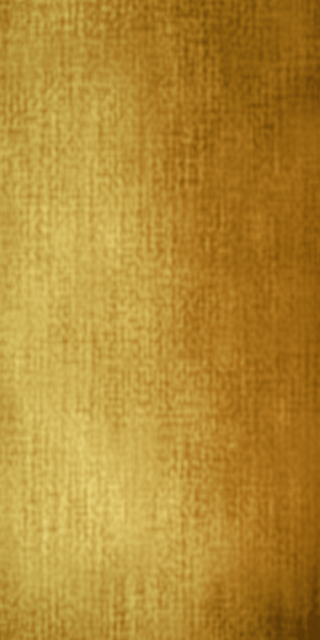
This texture is drawn by a Shadertoy shader. Its source:

```glsl
// Worn gold cloth: a soft diagonal sheen, bright at the lower left and brown
// at the right, broken up by fine upright threads, fainter cross threads and
// grain. All of it is layered gradient noise, coloured by one gold ramp.

const vec3 BROWN  = vec3(0.38, 0.23, 0.02);
const vec3 BRONZE = vec3(0.57, 0.38, 0.06);
const vec3 AMBER  = vec3(0.67, 0.46, 0.12);
const vec3 GOLD   = vec3(0.77, 0.63, 0.27);
const vec3 STRAW  = vec3(0.82, 0.70, 0.34);
const vec3 GLINT  = vec3(0.90, 0.81, 0.46);
const vec3 OLIVE_SHIFT = vec3(-0.020, 0.008, 0.008);

const vec2 WARP_SCALE  = vec2(60.0, 3.5);   // upright threads
const vec2 WEFT_SCALE  = vec2(7.0, 60.0);   // cross threads
const vec2 GRAIN_SCALE = vec2(60.0, 46.0);
const float THREAD_COUNT = 43.0;
const float WARP_GAIN   = 0.20;
const float WEFT_GAIN   = 0.10;
const float GRAIN_GAIN  = 0.23;
const float THREAD_GAIN = 0.018;
const float PATCH_GAIN  = 0.13;
const float TAU = 6.2831853;

// Unit gradient with a pseudo-random direction for each lattice cell
vec2 gradientAt(vec2 cell) {
    uvec2 q = uvec2(ivec2(cell) + 4096) * uvec2(1597u, 3812u);
    uint h = (q.x ^ (q.y * 2741u)) * 747796u;
    h = (h ^ (h >> 15u)) * 277803u;
    h ^= h >> 13u;
    float angle = TAU * float(h & 65535u) / 65536.0;
    return vec2(cos(angle), sin(angle));
}

float gradientNoise(vec2 p) {
    vec2 i = floor(p), f = p - i;
    vec2 w = f * f * f * (f * (f * 6.0 - 15.0) + 10.0);
    vec2 e = vec2(1.0, 0.0);
    float a = dot(gradientAt(i), f);
    float b = dot(gradientAt(i + e.xy), f - e.xy);
    float c = dot(gradientAt(i + e.yx), f - e.yx);
    float d = dot(gradientAt(i + e.xx), f - e.xx);
    return mix(mix(a, b, w.x), mix(c, d, w.x), w.y);
}

// Broad light over the cloth: dims to the right, the top and the lower edge
float sheen(vec2 uv, vec2 p) {
    float slant = uv.x + 0.22 * (uv.y - 0.35);
    float light = 0.79 - 0.49 * smoothstep(0.24, 0.95, slant);
    light -= 0.24 * smoothstep(0.62, 1.05, uv.y) * (1.0 - 0.5 * uv.x);
    light -= 0.28 * (1.0 - smoothstep(0.0, 0.16, uv.y)) * (1.0 - 0.5 * uv.x);
    light -= 0.10 * (1.0 - smoothstep(0.0, 0.10, uv.x));
    light -= 0.08 * smoothstep(0.92, 1.0, uv.x);
    vec2 glow = (uv - vec2(0.36, 0.22)) / vec2(0.30, 0.13);
    light += 0.12 * exp(-dot(glow, glow));
    light += PATCH_GAIN * gradientNoise(p * 3.5 + 7.3);
    light += 0.6 * PATCH_GAIN * gradientNoise(p * vec2(11.0, 8.0) + 31.7);
    return light;
}

// Threads and grain, centred on zero
float weave(vec2 p) {
    float warp = gradientNoise(p * WARP_SCALE + 3.1);
    float weft = gradientNoise(p * WEFT_SCALE + 57.4);
    float grain = gradientNoise(p * GRAIN_SCALE + 91.6);
    float drift = 0.6 * gradientNoise(p * vec2(6.0, 1.5) + 12.9);
    float thread = cos(TAU * (p.x * THREAD_COUNT + drift));
    return WARP_GAIN * warp + WEFT_GAIN * weft + GRAIN_GAIN * grain
         + THREAD_GAIN * thread;
}

vec3 goldRamp(float t) {
    vec3 c = mix(BROWN, BRONZE, clamp((t + 0.05) / 0.27, 0.0, 1.0));
    c = mix(c, AMBER, clamp((t - 0.22) / 0.18, 0.0, 1.0));
    c = mix(c, GOLD, clamp((t - 0.40) / 0.28, 0.0, 1.0));
    c = mix(c, STRAW, clamp((t - 0.68) / 0.15, 0.0, 1.0));
    return mix(c, GLINT, clamp((t - 0.83) / 0.26, 0.0, 1.0));
}

void mainImage(out vec4 fragColor, in vec2 fragCoord) {
    vec2 uv = fragCoord / iResolution.xy;
    vec2 p = fragCoord / iResolution.x;

    // Rubbed patches and the shaded right side show less of the weave
    float rubbed = gradientNoise(p * vec2(7.0, 5.0) + 23.5);
    float relief = mix(0.65, 1.12, smoothstep(-0.35, 0.2, rubbed));
    relief *= mix(1.0, 0.5, smoothstep(0.55, 1.0, uv.x));

    float tone = sheen(uv, p) + relief * weave(p);
    // Lower right corner falls into shadow
    vec2 corner = (uv - vec2(1.0, 0.0)) / vec2(0.25, 0.07);
    tone -= 0.14 * exp(-dot(corner, corner));

    // Greener gold at the left and foot, warmer at the right
    float olive = 0.5 - 1.2 * uv.x + 0.8 * (1.0 - smoothstep(0.0, 0.2, uv.y));
    olive += 0.6 * smoothstep(0.6, 1.0, uv.y);
    vec3 color = goldRamp(tone) + OLIVE_SHIFT * olive;
    fragColor = vec4(clamp(color, 0.0, 1.0), 1.0);
}
```
